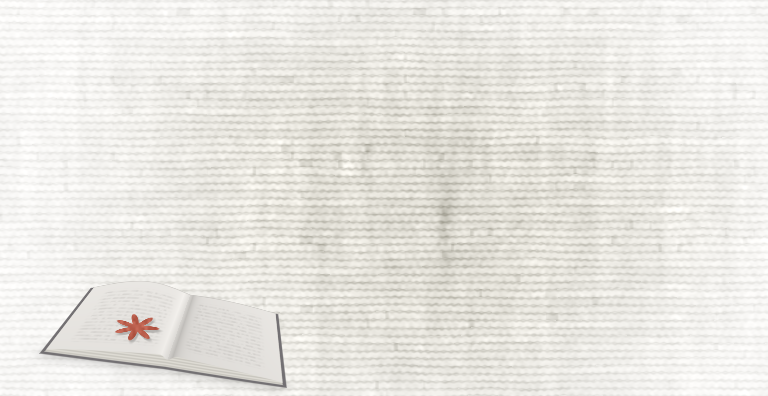
Write a WebGL 2 fragment shader that draws this texture.

```glsl
#version 300 es
precision highp float;

uniform vec2 u_resolution;
out vec4 fragColor;

const float PI = 3.14159;
const float ASPECT = 1.9394;
const float ROWS = 52.0;
const float COLUMNS = 50.0;
const float GROOVE_DEPTH = 0.12;
const float STREAK_DEPTH = 0.06;
const vec2 CLOTH_CENTRE = vec2(1.06, 0.48);
const vec2 CLOTH_RADII = vec2(0.95, 0.68);
const vec3 LINEN = vec3(0.875, 0.865, 0.83);
const vec3 BLEACHED = vec3(0.965, 0.962, 0.955);
const vec3 PAPER = vec3(0.915, 0.905, 0.89);
const vec3 PAGE_EDGE = vec3(0.83, 0.82, 0.79);
const vec3 COVER = vec3(0.45, 0.44, 0.45);
const vec3 LEAF_RED = vec3(0.73, 0.37, 0.30);
const vec2 LEAF_CENTRE = vec2(0.345, 0.173);
const vec2 LEAF_RADII = vec2(0.057, 0.034);

float hash(vec2 p) {
    vec3 q = fract(p.xyx * 0.1031);
    q += dot(q, q.yzx + 33.33);
    return fract((q.x + q.y) * q.z);
}

float noise(vec2 p) {
    vec2 i = floor(p), f = fract(p);
    f = f * f * (3.0 - 2.0 * f);
    return mix(mix(hash(i), hash(i + vec2(1, 0)), f.x),
               mix(hash(i + vec2(0, 1)), hash(i + vec2(1, 1)), f.x), f.y);
}

float blob(vec2 p, vec2 centre, vec2 radii) {
    vec2 d = (p - centre) / radii;
    return exp(-dot(d, d));
}

vec3 drawCloth(vec2 p) {
    // Bleached rim around a darker centre
    float rim = length((p - CLOTH_CENTRE) / CLOTH_RADII);
    float white = smoothstep(0.25, 1.15, rim + 0.12 * (noise(p * 4.0) - 0.5));
    white = max(white, 0.7 * blob(p, vec2(0.38, 0.2), vec2(0.42, 0.16)));
    vec3 col = mix(LINEN, BLEACHED, white);

    // Scalloped rows of stitches
    float y = p.y * ROWS + 0.3 * (noise(p * vec2(9.0, 14.0)) - 0.5);
    float row = floor(y);
    float x = p.x * COLUMNS + 0.5 * mod(row, 2.0) + 0.6 * noise(vec2(p.x * 12.0, row));
    float stitch = 0.5 + 0.5 * cos(2.0 * PI * x);
    float across = abs(fract(y + 0.13 * stitch) - 0.5) * 2.0;
    float groove = smoothstep(0.35, 1.0, across) * (0.55 + 0.8 * noise(vec2(x * 1.1, row * 3.7)));
    float tone = 0.035 - GROOVE_DEPTH * groove + 0.02 * stitch * (1.0 - across);

    // Uneven threads in both directions
    float weft = noise(vec2(p.x * 6.0, row * 1.7 + 9.0)) - 0.5;
    float warp = noise(vec2(p.x * 48.0, p.y * 5.0 + 31.0)) - 0.5;
    float broad = noise(vec2(p.x * 11.0, p.y * 2.0 + 70.0)) - 0.5;
    tone += STREAK_DEPTH * (weft + 0.8 * warp + 0.5 * broad);
    tone += 0.05 * (noise(p * vec2(110.0, 150.0)) - 0.5);

    // Light slubs, dark knots and two worn streaks
    float slub = smoothstep(0.84, 0.98, noise(vec2(p.x * 17.0, row * 5.3 + 3.0)));
    float knot = smoothstep(0.86, 1.0, noise(vec2(p.x * 42.0, row * 2.9 + 51.0)));
    float worn = blob(p, vec2(1.125, 0.43), vec2(0.025, 0.14))
               + 0.6 * blob(p, vec2(0.915, 0.6), vec2(0.02, 0.08));
    tone += 0.06 * slub * (1.0 - across) - 0.09 * knot;
    tone -= 0.14 * worn * noise(p * vec2(60.0, 45.0));
    return col + tone * mix(1.0, 0.4, white) * vec3(1.0, 1.0, 1.06);
}

float leafMask(vec2 p, float px) {
    vec2 d = (p - LEAF_CENTRE) / LEAF_RADII;
    float lobe = abs(cos(3.5 * atan(d.y, d.x) + 0.35));
    float edge = length(d) - mix(0.34, 1.0, pow(lobe, 2.2));
    return 1.0 - smoothstep(-px, px, edge * LEAF_RADII.y);
}

vec3 drawBook(vec3 col, vec2 p, float px) {
    if (p.y > 0.4 || p.x > 0.9) return col;
    // u runs 0..1 over the left page and 1..2 over the right
    float leftX = 0.106 + (p.y - 0.111) * 0.778;
    float spineX = 0.417 + (p.y - 0.075) * 0.35;
    float rightX = 0.720 - (p.y - 0.025) * 0.11;
    float u = p.x < spineX ? (p.x - leftX) / (spineX - leftX)
                           : 1.0 + (p.x - spineX) / (rightX - spineX);
    float a = clamp(u, 0.0, 1.0), b = clamp(u - 1.0, 0.0, 1.0);
    float fromSpine = abs(u - 1.0);
    float gutter = exp(-fromSpine * fromSpine / 0.002);
    float bottom = 0.111 - 0.039 * a - 0.047 * b;
    float top = 0.273 - 0.018 * a - 0.048 * b + 0.025 * sin(PI * a) + 0.006 * sin(PI * b);
    float front = bottom + 0.006 + 0.026 * pow(max(1.0 - fromSpine, 0.0), 0.7) - 0.012 * gutter;
    float side = (1.0 - fromSpine) * 0.28;

    // Soft ground shadow, then cover
    float reach = smoothstep(-0.03, 0.03, side);
    float below = exp(-abs(p.y - bottom) / 0.012);
    col *= 1.0 - 0.22 * reach * below;
    float cover = smoothstep(-px, px, min(min(side + 0.003, p.y - bottom + 0.004), top - p.y));
    col = mix(col, COVER, cover);

    // Page block with sheet lines, then the open pages
    float inner = smoothstep(-px, px, min(min(side - 0.005, p.y - bottom - 0.002), top - p.y));
    float sheets = 0.04 * sin((p.y - bottom) * 900.0);
    col = mix(col, PAGE_EDGE + sheets, inner);
    float v = (p.y - front) / (top - front);
    vec3 page = PAPER - 0.035 * step(1.0, u) * (1.0 - b) - 0.02 * (1.0 - v);
    page -= 0.13 * exp(-abs(u - 1.04) / 0.05) - 0.06 * exp(-abs(u - 0.94) / 0.05);
    float margins = smoothstep(0.1, 0.16, fromSpine) * smoothstep(0.86, 0.8, fromSpine)
                  * smoothstep(0.1, 0.15, v) * smoothstep(0.92, 0.86, v);
    float lines = 0.5 + 0.5 * sin(v * 2.0 * PI * 20.0);
    page -= 0.07 * margins * lines * noise(vec2(u * 45.0, floor(v * 20.0)));
    col = mix(col, page, inner * smoothstep(-px, px, p.y - front));

    // Fallen leaf with its shadow
    col *= 1.0 - 0.2 * leafMask(p + vec2(-0.004, 0.006), px * 3.0);
    vec3 leaf = LEAF_RED + 0.16 * (noise(p * 130.0) - 0.5);
    return mix(col, leaf, leafMask(p, px));
}

void main() {
    vec2 p = gl_FragCoord.xy / u_resolution * vec2(ASPECT, 1.0);
    float px = 0.8 / u_resolution.y;
    fragColor = vec4(clamp(drawBook(drawCloth(p), p, px), 0.0, 1.0), 1.0);
}
```
